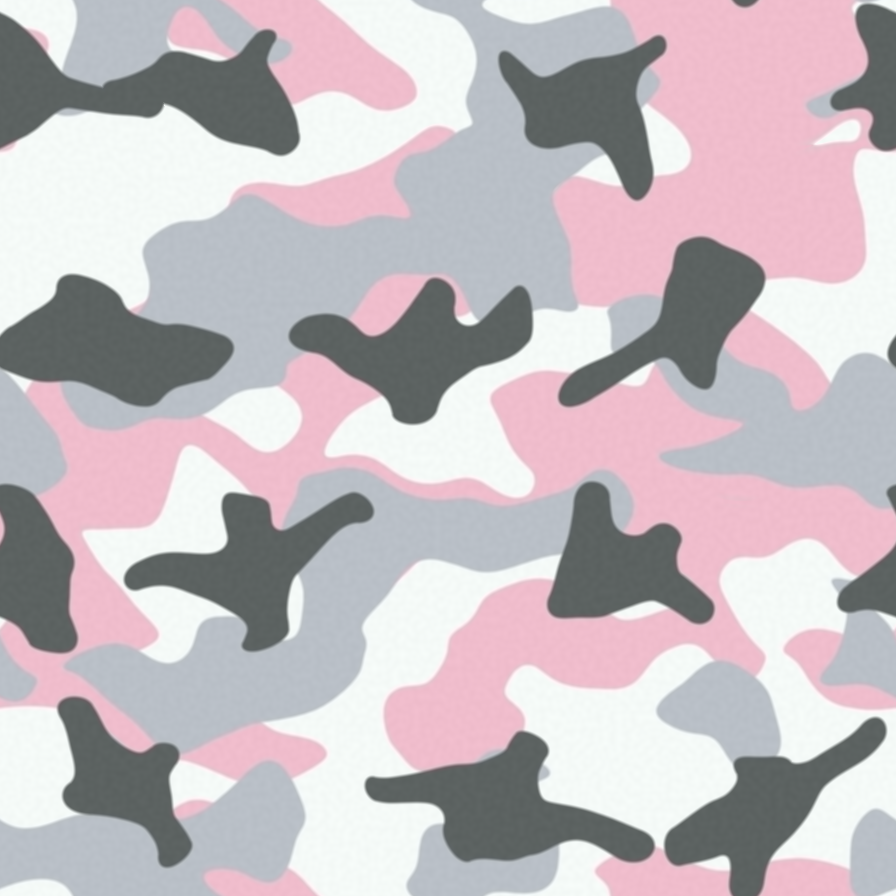
A three.js fragment shader for this pattern:

```glsl
#define PATCH_CELLS vec2(3.0, 5.0)
#define BLOB_CELLS vec2(3.0, 4.0)
#define PINK_LEVEL 0.015
#define GREY_LEVEL 0.11
#define PATCH_WARP 0.08
#define BLOB_WARP 0.045
#define LIMB_RADIUS 0.028
#define EDGE 0.0025
#define TINT_EDGE 0.007
#define GRAIN 0.016

varying vec2 vUv;

const float TAU = 6.2831853;
const vec3 WHITE = vec3(0.96, 0.98, 0.97);
const vec3 PINK = vec3(0.94, 0.74, 0.80);
const vec3 GREY = vec3(0.725, 0.75, 0.78);
const vec3 DARK = vec3(0.36, 0.385, 0.38);

vec2 hash2(vec2 p, float seed) {
  vec3 q = fract((p.xyx + seed * 17.3) * vec3(0.1031, 0.1030, 0.0973));
  q += dot(q, q.yzx + 33.33);
  return fract((q.xx + q.yz) * q.zy);
}

// Gradient noise that wraps after a whole number of cells
float corner(vec2 cell, vec2 offset, vec2 period, float seed) {
  vec2 id = floor(mod(cell + 0.5, period));
  float angle = TAU * hash2(id, seed).x;
  return dot(vec2(cos(angle), sin(angle)), offset);
}

float noise(vec2 p, vec2 period, float seed) {
  vec2 i = floor(p);
  vec2 f = p - i;
  vec2 u = f * f * f * (f * (f * 6.0 - 15.0) + 10.0);
  vec2 e = vec2(1.0, 0.0);
  float low = mix(corner(i, f, period, seed), corner(i + e, f - e, period, seed), u.x);
  float high = mix(corner(i + e.yx, f - e.yx, period, seed),
                   corner(i + 1.0, f - 1.0, period, seed), u.x);
  return mix(low, high, u.y);
}

vec2 warp(vec2 uv, float cells, float seed) {
  vec2 period = vec2(cells);
  return vec2(noise(uv * cells, period, seed), noise(uv * cells, period, seed + 1.0));
}

// Wide flowing patches with fingers, positive inside
float patches(vec2 uv, float level, float seed) {
  uv += PATCH_WARP * warp(uv, 8.0, seed + 2.0);
  vec2 p = uv * PATCH_CELLS;
  float coarse = noise(p, PATCH_CELLS, seed);
  float fine = noise(p * 2.0 + 0.37, PATCH_CELLS * 2.0, seed + 1.0);
  return coarse + 0.65 * fine - level;
}

float smoothMin(float a, float b, float k) {
  float h = max(k - abs(a - b), 0.0) / k;
  return min(a, b) - 0.25 * h * h * k;
}

float limb(vec2 p, vec2 tip, float tipRadius) {
  float h = clamp(dot(p, tip) / dot(tip, tip), 0.0, 1.0);
  return length(p - tip * h) - mix(LIMB_RADIUS, tipRadius, h);
}

// One blob: a long slanted body with two short stubs melted on
float blob(vec2 p, vec2 id) {
  float tilt = 1.7 * (hash2(id, 31.0).x - 0.65);
  float d = 1.0;
  for (int k = 0; k < 4; k++) {
    float n = float(k);
    vec2 shape = hash2(id, 41.0 + n);
    float angle = tilt + 0.25 * TAU * (n + 0.8 * (shape.x - 0.5));
    float reach = mix(0.07, 0.13, shape.y) * mix(1.0, 0.62, mod(n, 2.0));
    vec2 tip = reach * vec2(1.15 * cos(angle), sin(angle));
    d = smoothMin(d, limb(p, tip, mix(0.015, 0.026, hash2(id, 51.0 + n).x)), 0.03);
  }
  return d;
}

// Blobs scattered over staggered rows, positive inside
float blobs(vec2 uv) {
  uv += BLOB_WARP * warp(uv, 9.0, 21.0);
  vec2 grid = uv * BLOB_CELLS;
  float d = 1.0;
  for (int y = -1; y <= 1; y++) {
    float row = floor(grid.y) + float(y);
    float shift = 0.5 * floor(mod(row + 0.5, 2.0));
    for (int x = -1; x <= 1; x++) {
      vec2 cell = vec2(floor(grid.x - shift) + float(x), row);
      vec2 id = floor(mod(cell + 0.5, BLOB_CELLS));
      vec2 jitter = 0.4 * (hash2(id, 61.0) - 0.5);
      d = min(d, blob(uv - (cell + vec2(shift, 0.0) + 0.5 + jitter) / BLOB_CELLS, id));
    }
  }
  return -d;
}

float field(vec2 uv, int layer) {
  if (layer == 0) return patches(uv, PINK_LEVEL, 3.0);
  if (layer == 1) return patches(uv, GREY_LEVEL, 11.0);
  return blobs(uv);
}

// Field divided by its slope approximates the distance to the outline
float outline(vec2 uv, int layer) {
  vec2 e = vec2(0.001, 0.0);
  float f = field(uv, layer);
  vec2 slope = vec2(field(uv + e, layer) - f, field(uv + e.yx, layer) - f) / e.x;
  return f / max(length(slope), 0.3);
}

vec3 paint(vec3 d, float edge) {
  vec3 cover = smoothstep(vec3(-edge), vec3(edge), d);
  return mix(mix(mix(WHITE, PINK, cover.x), GREY, cover.y), DARK, cover.z);
}

void main() {
  vec3 d = vec3(outline(vUv, 0), outline(vUv, 1), outline(vUv, 2));
  // Crisp brightness over a softer tint, with a faint print grain
  vec3 luma = vec3(0.299, 0.587, 0.114);
  vec3 tint = paint(d, TINT_EDGE);
  vec3 color = tint + dot(paint(d, EDGE) - tint, luma);
  color += GRAIN * noise(vUv * 128.0, vec2(128.0), 71.0);
  gl_FragColor = vec4(color, 1.0);
}
```
